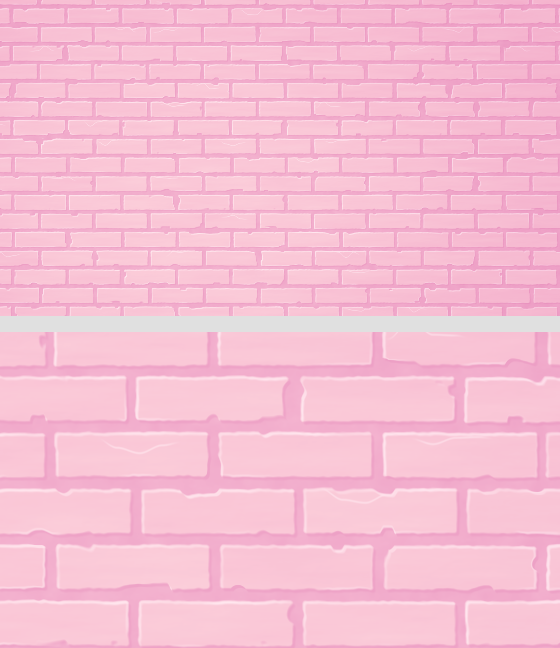
Top: the whole. Bottom: its middle third, enlarged.
Write a Shadertoy shader that draws this texture.

```glsl
// Painted pink brick wall in running bond, with worn edges and soft raking light.

const vec2 PITCH = vec2(0.1727, 0.0590);     // brick plus joint, in canvas heights
const vec2 HALF_BRICK = vec2(0.0812, 0.0238);
const vec2 FIRST_CELL = vec2(0.0363, 0.0208);

const vec3 FACE = vec3(0.975, 0.762, 0.834);
const vec3 PALE = vec3(0.985, 0.815, 0.858);
const vec3 MORTAR = vec3(0.950, 0.685, 0.805);
const vec3 GROOVE = vec3(0.915, 0.590, 0.755);
const vec3 GLINT = vec3(0.998, 0.900, 0.935);

float hash(vec2 p) {
    vec3 q = fract(vec3(p.xyx) * 0.1031);
    q += dot(q, q.yzx + 33.33);
    return fract((q.x + q.y) * q.z);
}

float noise(vec2 p) {
    vec2 i = floor(p), f = fract(p);
    f = f * f * (3.0 - 2.0 * f);
    return mix(mix(hash(i), hash(i + vec2(1, 0)), f.x),
               mix(hash(i + vec2(0, 1)), hash(i + vec2(1, 1)), f.x), f.y);
}

float fbm(vec2 p) {
    float sum = 0.0, gain = 0.5;
    for (int i = 0; i < 4; i++) {
        sum += gain * noise(p);
        p = p * 2.03 + 17.1;
        gain *= 0.5;
    }
    return sum / 0.9375;
}

// Finds the brick number and the position relative to the brick centre.
vec2 brickCell(vec2 p, out vec2 local) {
    vec2 g = (p - FIRST_CELL - vec2(0.007 * p.y, 0.0)) / PITCH;
    float row = floor(g.y);
    g.x += 0.5 * mod(row, 2.0) + 0.03 * (hash(vec2(row + 40.0, 5.0)) - 0.5);
    vec2 id = floor(g) + 50.0;
    local = (fract(g) - 0.5) * PITCH;
    return id;
}

float roundedBox(vec2 p, vec2 halfSize, float radius) {
    vec2 d = abs(p) - halfSize + radius;
    return length(max(d, 0.0)) + min(max(d.x, d.y), 0.0) - radius;
}

// Signed distance to the ragged outline of one brick.
float brickDistance(vec2 p) {
    vec2 local;
    vec2 id = brickCell(p, local);
    vec2 jitter = vec2(hash(id), hash(id + 31.7)) - 0.5;
    local -= jitter * vec2(0.0025, 0.0014);
    local.y -= local.x * 0.014 * (hash(id + 11.3) - 0.5);
    vec2 size = HALF_BRICK - vec2(0.0012, 0.0008) * hash(id + 7.9);
    float ragged = (noise(p * 60.0) - 0.5) * 0.0016 + (noise(p * 190.0) - 0.5) * 0.0012;
    float chip = 0.006 * smoothstep(0.74, 0.92, noise(p * 38.0 + 9.0));
    return roundedBox(local, size, 0.003) + ragged + chip;
}

// Raised brick faces with brushed paint on top.
float relief(vec2 p, float soft) {
    float face = smoothstep(soft, -soft, brickDistance(p));
    return face + 0.10 * fbm(p * vec2(70.0, 130.0));
}

// Thin wandering ridge of paint across the upper part of a few bricks.
float paintRidge(vec2 p, float soft) {
    vec2 local;
    vec2 id = brickCell(p, local);
    float chosen = step(0.86, hash(id + 3.1));
    float path = -0.013 + 0.022 * (noise(vec2(p.x * 42.0, id.y)) - 0.5);
    float start = (hash(id + 21.0) - 0.5) * 0.08;
    float span = smoothstep(0.045, 0.025, abs(local.x - start));
    return chosen * span * smoothstep(soft * 1.3, 0.0, abs(local.y - path));
}

void mainImage(out vec4 fragColor, in vec2 fragCoord) {
    // Rows are counted downward from the top edge.
    vec2 p = vec2(fragCoord.x, iResolution.y - fragCoord.y) / iResolution.y;
    float soft = max(0.0016, 0.6 / iResolution.y);
    vec2 local;
    vec2 id = brickCell(p, local);
    float edge = brickDistance(p);
    float mask = smoothstep(soft, -soft, edge);

    // Paint tone of each brick, with faint horizontal brushing
    float brush = fbm(p * vec2(9.0, 75.0)) - 0.5;
    float tone = 0.25 + 0.35 * (hash(id + 61.0) - 0.5) + 0.8 * brush;
    vec3 face = mix(FACE, PALE, clamp(tone, -0.3, 1.0));
    vec3 joint = mix(MORTAR, GROOVE, 0.6 * (fbm(p * 45.0) - 0.35));
    vec3 color = mix(joint, face, mask);

    // Light from the upper left
    float slope = relief(p, soft) - relief(p - vec2(0.0026, 0.0030), soft);
    float wear = 0.35 + 0.65 * noise(p * 24.0 + id * 3.0);
    color = mix(color, GLINT, clamp(slope, 0.0, 1.0) * wear);
    color = mix(color, GROOVE, 0.50 * clamp(-slope, 0.0, 1.0));

    // Bright worn rims and stray ridges
    float rim = smoothstep(soft * 1.5, 0.0, abs(edge + 0.001));
    color = mix(color, GLINT, 0.5 * rim * smoothstep(0.50, 0.80, noise(p * 19.0)));
    color = mix(color, GLINT, 0.6 * mask * paintRidge(p, soft));

    // Wall is palest left of centre and deeper toward the top and right
    vec2 away = (p - vec2(0.62, 0.62)) * vec2(0.75, 1.0);
    float depth = smoothstep(0.15, 1.05, length(away)) + 0.12 * (fbm(p * 4.0) - 0.5);
    color *= mix(vec3(1.004, 1.015, 1.005), vec3(0.982, 0.915, 0.965), depth);

    fragColor = vec4(clamp(color, 0.0, 1.0), 1.0);
}
```
